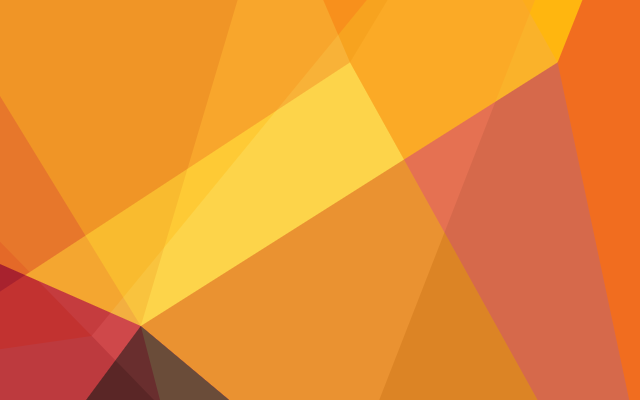
A WebGL 1 fragment shader for this background:

```glsl
precision mediump float;
// Flat overlapping facets in orange, gold and red, crossed by a bright diagonal band.

uniform vec2 u_resolution;

// Smooth mask: 1 on the right-hand side when travelling from a to b.
float rightOf(vec2 p, vec2 a, vec2 b) {
  vec2 dir = normalize(b - a);
  float dist = dir.y * (p.x - a.x) - dir.x * (p.y - a.y);
  return clamp(dist * u_resolution.y + 0.5, 0.0, 1.0);
}

void main() {
  // The canvas spans 1.6 by 1.0 units.
  vec2 p = gl_FragCoord.xy / u_resolution * vec2(1.6, 1.0);

  // Corners where several facets meet
  vec2 lowHub = vec2(0.352, 0.185);
  vec2 midHub = vec2(0.875, 0.844);
  vec2 farHub = vec2(1.394, 0.844);

  // Long creases shared by several facets
  float belowBandTop = rightOf(p, vec2(0.0, 0.729 - 0.458), midHub);
  float belowBand = rightOf(p, lowHub, farHub);
  float pastFold = rightOf(p, vec2(1.344, 0.0), midHub);
  float pastFan = rightOf(p, lowHub, vec2(0.0, 0.760));
  float pastRay = rightOf(p, lowHub, vec2(0.594, 1.0));
  float pastBeam = rightOf(p, vec2(0.229, 0.160), vec2(0.917, 1.0));
  float pastShade = rightOf(p, vec2(0.948, 0.0), vec2(1.3375, 1.0));
  float belowCut = rightOf(p, vec2(0.0, 0.396), vec2(0.385, 0.0));

  // Upper left fan
  vec3 color = mix(vec3(0.906, 0.467, 0.169), vec3(0.894, 0.412, 0.157), belowCut);
  color = mix(color, vec3(0.941, 0.584, 0.149), pastFan);
  color = mix(color, vec3(0.973, 0.651, 0.173), pastRay);
  color = mix(color, vec3(0.973, 0.698, 0.220), pastBeam);
  vec3 wedge = mix(vec3(0.973, 0.565, 0.110), vec3(0.969, 0.639, 0.122), pastBeam);
  color = mix(color, wedge, rightOf(p, midHub, vec2(0.808, 1.0)));

  // Upper gold panel with its bright corner
  vec3 gold = mix(vec3(0.984, 0.667, 0.149), vec3(0.980, 0.698, 0.165), pastShade);
  vec3 corner = mix(vec3(0.992, 0.675, 0.110), vec3(1.0, 0.714, 0.059), pastShade);
  gold = mix(gold, corner, rightOf(p, farHub, vec2(1.306, 1.0)));
  color = mix(color, gold, min(pastFold, rightOf(p, midHub, vec2(0.969, 1.0))));

  // Bright diagonal band
  vec3 bandLeft = mix(vec3(0.957, 0.651, 0.188), vec3(0.976, 0.733, 0.184), pastFan);
  bandLeft = mix(bandLeft, vec3(0.996, 0.792, 0.208), pastRay);
  vec3 bandRight = mix(vec3(0.953, 0.686, 0.251), vec3(0.976, 0.765, 0.243), pastFan);
  bandRight = mix(bandRight, vec3(0.992, 0.831, 0.290), pastRay);
  color = mix(color, mix(bandLeft, bandRight, pastBeam), belowBandTop * (1.0 - pastFold));

  // Lower ochre and salmon panels
  vec3 ochre = mix(vec3(0.918, 0.573, 0.192), vec3(0.863, 0.518, 0.145), pastShade);
  vec3 salmon = mix(vec3(0.898, 0.443, 0.322), vec3(0.839, 0.412, 0.294), pastShade);
  color = mix(color, mix(ochre, salmon, pastFold), belowBand);

  // Right orange panel
  float pastFar = min(rightOf(p, farHub, vec2(1.456, 1.0)), rightOf(p, vec2(1.573, 0.0), farHub));
  color = mix(color, vec3(0.945, 0.427, 0.122), pastFar);

  // Red corner
  vec3 red = mix(vec3(0.761, 0.196, 0.188), vec3(0.741, 0.227, 0.243),
                 rightOf(p, vec2(0.0, 0.127), vec2(0.229, 0.160)));
  vec3 rose = mix(vec3(0.773, 0.235, 0.243), vec3(0.812, 0.282, 0.290), pastBeam);
  red = mix(rose, red, belowCut);
  red = mix(vec3(0.659, 0.133, 0.180), red, belowBandTop);
  float belowSlope = rightOf(p, lowHub, vec2(0.573, 0.0));
  color = mix(color, red, belowSlope * rightOf(p, vec2(0.0, 0.340), lowHub));

  // Dark brown peak
  vec3 brown = mix(vec3(0.412, 0.180, 0.180), vec3(0.353, 0.149, 0.149), belowCut);
  brown = mix(brown, vec3(0.416, 0.298, 0.224), rightOf(p, vec2(0.4, 0.0), lowHub));
  color = mix(color, brown, belowSlope * rightOf(p, vec2(0.215, 0.0), lowHub));

  gl_FragColor = vec4(color, 1.0);
}
```
